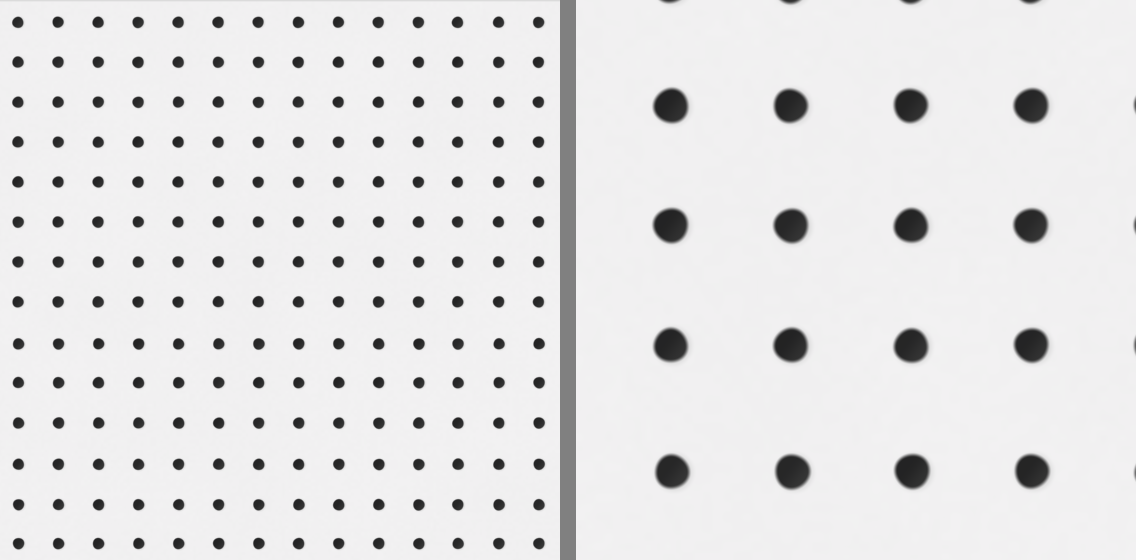
Left: the whole. Right: its middle third, enlarged.
Reproduce this pattern procedurally as a three.js fragment shader.

```glsl
varying vec2 vUv;

const vec2 HOLES = vec2(14.0, 14.0);
const vec2 FIRST_HOLE = vec2(0.0322, 0.0398);  // measured from the upper left
const vec2 PITCH = vec2(0.0715, 0.07132);
const float HOLE_RADIUS = 0.0100;
const float EDGE_SOFTNESS = 0.0016;

const vec3 BOARD = vec3(0.945, 0.942, 0.945);
const vec3 HOLE_DARK = vec3(0.145, 0.145, 0.147);
const vec3 HOLE_LIT = vec3(0.20, 0.20, 0.20);
const vec3 TOP_EDGE = vec3(0.86, 0.86, 0.86);

float hash(vec2 p) {
  return fract(sin(dot(p, vec2(127.1, 311.7))) * 43758.5453);
}

float valueNoise(vec2 p) {
  vec2 cell = floor(p);
  vec2 f = fract(p);
  f = f * f * (3.0 - 2.0 * f);
  float low = mix(hash(cell), hash(cell + vec2(1.0, 0.0)), f.x);
  float high = mix(hash(cell + vec2(0.0, 1.0)), hash(cell + 1.0), f.x);
  return mix(low, high, f.y);
}

// Coverage of a disc, softened by a given half width
float disc(vec2 p, float radius, float softness) {
  return 1.0 - smoothstep(radius - softness, radius + softness, length(p));
}

// Drilling errors: lower rows drift down, one column sits to the left
vec2 holeOffset(vec2 id) {
  float lower = step(7.5, id.y);
  float rowDrift = lower * (0.0037 - 0.0021 * sin(1.25 * (id.y - 8.0)));
  float columnDrift = -0.0016 * (1.0 - step(0.5, abs(id.x - 11.0)));
  vec2 jitter = vec2(hash(id), hash(id + 37.0)) - 0.5;
  return vec2(columnDrift + lower * 0.0008, rowDrift) + 0.0005 * jitter;
}

vec3 boardColor(vec2 p) {
  float mottling = valueNoise(p * 9.0) - 0.5;
  float grain = valueNoise(p * 170.0) - 0.5;
  return BOARD + 0.006 * mottling + 0.007 * grain;
}

// Dark interior, slightly lit toward the lower right
vec3 holeColor(vec2 p, vec2 id) {
  float lit = smoothstep(-0.4, 1.0, dot(p, vec2(0.8, 0.6)) / HOLE_RADIUS);
  return mix(HOLE_DARK, HOLE_LIT, lit) + 0.02 * (hash(id + 5.0) - 0.5);
}

void main() {
  vec2 p = vec2(vUv.x, 1.0 - vUv.y);
  float pixel = fwidth(vUv.x);
  float softness = max(EDGE_SOFTNESS, 0.75 * pixel);

  vec2 id = clamp(floor((p - FIRST_HOLE) / PITCH + 0.5), vec2(0.0), HOLES - 1.0);
  vec2 local = p - FIRST_HOLE - id * PITCH - holeOffset(id);

  // Board with a thin shaded upper edge
  vec3 color = boardColor(p);
  color = mix(color, TOP_EDGE, 1.0 - smoothstep(0.0008, 0.0008 + 2.0 * softness, p.y));

  // Faint bevel shade around the right side of each hole
  float bevel = disc(local - vec2(0.0011, 0.0004), HOLE_RADIUS + 0.0006, 2.0 * softness);
  color = mix(color, vec3(0.80), 0.7 * bevel);

  // Hole with a slightly uneven rim
  float angle = atan(local.y, local.x);
  float wobble = 0.00025 * sin(3.0 * angle + 6.2832 * hash(id + 11.0));
  float radius = HOLE_RADIUS + wobble + 0.0003 * (hash(id + 23.0) - 0.5);
  color = mix(color, holeColor(local, id), disc(local, radius, softness));

  gl_FragColor = vec4(color, 1.0);
}
```
